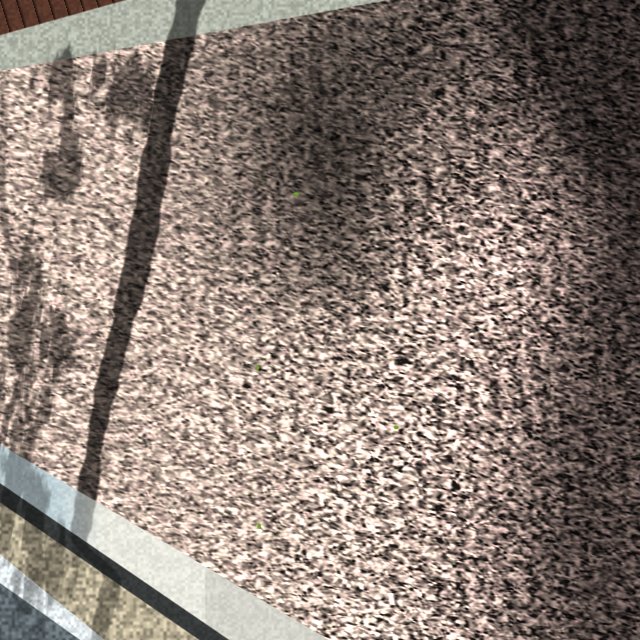
This texture is drawn by a WebGL 2 fragment shader. Its source:

```glsl
#version 300 es
precision highp float;

uniform vec2 u_resolution;
out vec4 fragColor;

const vec2 GRAIN_SCALE = vec2(135.0, 235.0);
const float GRAIN_TILT = 0.16;
const float GRAIN_CONTRAST = 2.15;
const float SUNLIGHT = 0.71;
const float DEEPEST_SHADE = 0.17;
const float TRUNK_SHADE = 0.34;
const float LEAF_SHADE = 0.50;
const vec3 STONE_WARM = vec3(1.09, 0.99, 0.90);
const vec3 STONE_RED = vec3(1.14, 0.95, 0.92);
const vec3 CURB_TOP = vec3(0.70, 0.72, 0.67);
const vec3 CURB_LIT = vec3(0.92, 0.92, 0.88);
const vec3 CURB_BLUE = vec3(0.76, 0.83, 0.85);
const vec3 BRICK = vec3(0.35, 0.22, 0.17);
const vec3 GUTTER = vec3(0.22, 0.23, 0.23);
const vec3 SAND = vec3(0.72, 0.68, 0.58);
const vec3 ASPHALT = vec3(0.37, 0.41, 0.43);
const vec3 PAINT = vec3(0.92, 0.95, 0.96);
const vec3 LEAF = vec3(0.45, 0.62, 0.18);

float hash(vec2 p) {
  return fract(sin(dot(p, vec2(127.1, 311.7))) * 43758.5453);
}

float noise(vec2 p) {
  vec2 i = floor(p), f = fract(p);
  f = f * f * (3.0 - 2.0 * f);
  return mix(mix(hash(i), hash(i + vec2(1, 0)), f.x),
             mix(hash(i + vec2(0, 1)), hash(i + vec2(1, 1)), f.x), f.y);
}

float fbm(vec2 p) {
  return 0.55 * noise(p) + 0.3 * noise(p * 2.1 + 7.3) + 0.15 * noise(p * 4.3 + 3.1);
}

// Soft elliptical patch
float blob(vec2 p, vec2 centre, vec2 radius) {
  vec2 d = (p - centre) / radius;
  return exp(-dot(d, d));
}

// 1 above the line y = height + slope * x
float above(vec2 p, float height, float slope) {
  float soft = 1.2 / u_resolution.y;
  return smoothstep(-soft, soft, p.y - height - slope * p.x);
}

// Fine elongated chips, centred on zero
float chips(vec2 p) {
  vec2 q = vec2(p.x, p.y + GRAIN_TILT * p.x) * GRAIN_SCALE;
  q += 0.8 * vec2(noise(q * 0.4), noise(q * 0.4 + 31.0));
  float coarse = noise(q);
  float fine = noise(mat2(0.88, 0.48, -0.48, 0.88) * q * 1.45 + 11.0);
  return 0.6 * coarse + 0.4 * fine - 0.5;
}

// Broad light falling on the paving
float daylight(vec2 p) {
  float shade = 0.30 * blob(p, vec2(0.45, 0.87), vec2(0.16, 0.20));
  shade += 0.30 * blob(p, vec2(0.52, 0.65), vec2(0.12, 0.19));
  shade += 0.10 * blob(p, vec2(0.36, 0.66), vec2(0.12, 0.20));
  shade += 0.33 * smoothstep(0.58, 1.0, p.y) * smoothstep(0.38, 0.66, p.x);
  shade += 0.10 * smoothstep(0.55, 0.80, p.x);
  shade += 0.36 * smoothstep(0.74, 0.97, p.x + 0.03 * sin(p.y * 7.0));
  shade += 0.10 * blob(p, vec2(0.80, 0.05), vec2(0.12, 0.20));
  shade += 0.12 * (fbm(p * 9.0) - 0.5);
  return max(SUNLIGHT - shade, DEEPEST_SHADE);
}

// Foliage shadow, streaked along the trunk
float foliage(vec2 p) {
  float area = blob(p, vec2(0.10, 0.88), vec2(0.08, 0.06));
  area += blob(p, vec2(0.21, 0.85), vec2(0.06, 0.10));
  area += blob(p, vec2(0.10, 0.74), vec2(0.05, 0.09));
  area += blob(p, vec2(0.09, 0.47), vec2(0.05, 0.12));
  area += blob(p, vec2(0.02, 0.45), vec2(0.05, 0.25));
  area += blob(p, vec2(0.05, 0.13), vec2(0.11, 0.15));
  float streaks = fbm(vec2(p.x * 58.0 - p.y * 9.0, p.y * 17.0));
  float branch = abs(p.x - 0.06 + 0.07 * p.y - 0.008 * sin(p.y * 16.0));
  float twig = (1.0 - smoothstep(0.002, 0.009, branch)) * (1.0 - smoothstep(0.80, 0.88, p.y));
  return max(smoothstep(0.40, 0.62, (streaks + 0.08) * min(area, 1.0)), 0.65 * twig);
}

float trunk(vec2 p) {
  float bend = 0.065 * (1.0 - smoothstep(0.09, 0.16, p.y));
  float axis = 0.087 + 0.21 * p.y + bend + 0.004 * sin(p.y * 13.0);
  float halfWidth = 0.014 + 0.007 * smoothstep(0.2, 0.7, p.y) + 0.007 * (noise(p.yy * 28.0) - 0.5);
  return 1.0 - smoothstep(-0.003, 0.003, abs(p.x - axis) - halfWidth);
}

void main() {
  vec2 p = gl_FragCoord.xy / u_resolution;

  // Granular paving
  float contrast = GRAIN_CONTRAST * mix(0.75, 1.3, smoothstep(0.15, 0.8, p.x));
  float tone = max(1.0 + contrast * chips(p), 0.15);
  float tint = noise(p * GRAIN_SCALE * 0.7 + 5.0);
  float redness = 0.6 * tint + 0.4 * smoothstep(0.5, 1.0, p.x);
  vec3 color = daylight(p) * tone * mix(STONE_WARM, STONE_RED, redness);

  // Fallen leaves
  float leaves = blob(p, vec2(0.463, 0.697), vec2(0.006, 0.004))
               + blob(p, vec2(0.619, 0.332), vec2(0.005, 0.004))
               + blob(p, vec2(0.402, 0.425), vec2(0.004, 0.005))
               + blob(p, vec2(0.405, 0.178), vec2(0.004, 0.006));
  color = mix(color, LEAF, smoothstep(0.3, 0.9, leaves));

  // Upper curb and bricks
  float speckle = 0.86 + 0.28 * noise(p * 230.0);
  float topCurb = above(p, 0.889, 0.183);
  color = mix(color, CURB_TOP * speckle, topCurb);
  float joints = smoothstep(0.0, 0.25, fract(p.x * 40.0 + p.y * 12.0));
  color = mix(color, BRICK * speckle * (0.4 + 0.6 * joints), above(p, 0.945, 0.28));

  // Lower curb, gutter, road and painted line
  float lowCurb = 1.0 - above(p, 0.306, -0.595);
  vec3 curb = mix(CURB_BLUE, CURB_LIT, smoothstep(0.08, 0.17, p.x));
  curb *= 1.0 - 0.09 * smoothstep(0.319, 0.322, p.x);
  color = mix(color, curb * (0.55 + 0.45 * speckle), lowCurb);
  color = mix(color, GUTTER * speckle, 1.0 - above(p, 0.245, -0.684));
  float grit = 0.7 + 0.6 * noise(p * 190.0);
  color = mix(color, SAND * grit, 1.0 - above(p, 0.215, -0.69));
  color = mix(color, PAINT * speckle, 1.0 - above(p, 0.134, -0.82));
  color = mix(color, ASPHALT * grit, 1.0 - above(p, 0.089, -0.71));

  // Cast shadows
  float trunkShade = mix(TRUNK_SHADE, 0.68, lowCurb) + 0.14 * topCurb;
  float leafShade = mix(LEAF_SHADE, 0.66, lowCurb);
  color *= min(mix(1.0, trunkShade, trunk(p)), mix(1.0, leafShade, foliage(p)));

  fragColor = vec4(clamp(color, 0.0, 1.0), 1.0);
}
```
